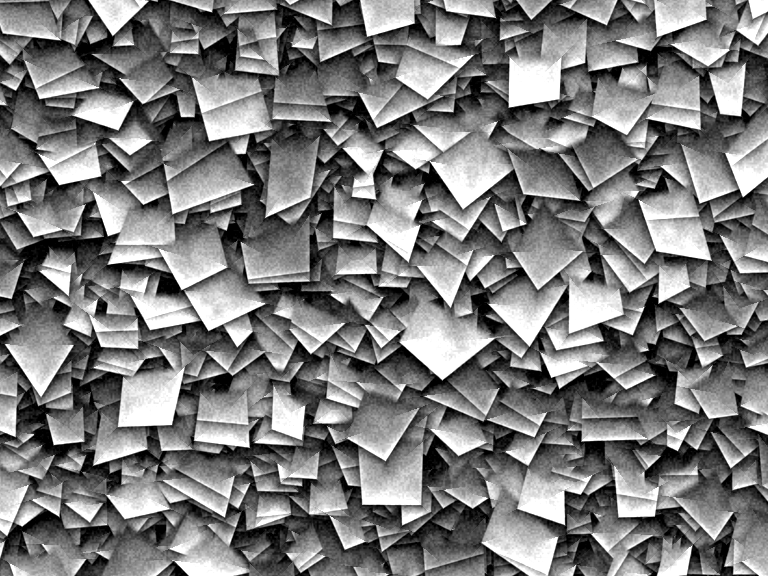
Reproduce this texture procedurally as a WebGL 2 fragment shader.

```glsl
#version 300 es
precision highp float;
// Grey crust of overlapping angular flakes under a strong edge light.
// Jittered grids of convex four-sided plates are painted layer over layer;
// each plate has a shaded face, a bright lower rim and a soft cast shadow.
uniform vec2 u_resolution;
out vec4 fragColor;

const int LAYERS = 10;
const float QUARTER_TURN = 1.5708;

vec4 hash4(vec3 p) {
    vec4 q = fract(p.xyzx * vec4(0.1031, 0.1030, 0.0973, 0.1099));
    q += dot(q, q.wzxy + 33.33);
    return fract((q.xxyz + q.yzzw) * q.zywx);
}

float valueNoise(vec2 p, float seed) {
    vec2 cell = floor(p);
    vec2 f = fract(p);
    f = f * f * (3.0 - 2.0 * f);
    float a = hash4(vec3(cell, seed)).x;
    float b = hash4(vec3(cell + vec2(1, 0), seed)).x;
    float c = hash4(vec3(cell + vec2(0, 1), seed)).x;
    float d = hash4(vec3(cell + vec2(1, 1), seed)).x;
    return mix(mix(a, b, f.x), mix(c, d, f.x), f.y);
}

vec2 direction(float angle) {
    return vec2(cos(angle), sin(angle));
}

// Normal of the nearest side in xy, signed distance in z.
vec3 plateEdge(vec2 p, float angle, float size, vec4 sides) {
    vec3 edge = vec3(0.0, 1.0, -10.0);
    for (int i = 0; i < 4; i++) {
        float tilt = (sides[i] - 0.5) * 0.65;
        vec2 normal = direction(angle + QUARTER_TURN * float(i) + tilt);
        float reach = size * mix(0.45, 1.0, fract(sides[i] * 7.3));
        float d = dot(p, normal) - reach;
        if (d > edge.z) edge = vec3(normal, d);
    }
    return edge;
}

// A ledge across a face: lit lip above the line, shade below it.
float ledge(float t, float softness) {
    float lip = 0.30 * exp(min(t, 0.0) / 0.004);
    float shade = -0.38 * exp(-max(t, 0.0) / 0.009);
    return mix(lip, shade, smoothstep(-softness, softness, t));
}

float plateFace(vec2 p, vec3 edge, float size, float tone) {
    float inside = min(edge.z, 0.0);
    float lower = smoothstep(0.35, -0.5, edge.y);
    float upper = smoothstep(-0.1, 0.7, edge.y);
    float face = tone - 0.17 * p.y / size;
    face += lower * (0.36 * exp(inside / 0.0045) + 0.10 * exp(inside / 0.02));
    return face - 0.20 * upper * exp(inside / 0.015);
}

// Paints one plate and its shadow over the grey beneath.
float paintPlate(float grey, vec2 p, float size, float tone, float angle,
                 vec4 sides, vec4 trait, float softness) {
    vec3 edge = plateEdge(p, angle, size, sides);
    if (edge.z > 0.045) return grey;

    float below = smoothstep(0.7, -0.5, edge.y);
    float shadow = mix(0.15, 0.74, below) * exp(-max(edge.z, 0.0) / 0.011);
    float face = plateFace(p, edge, size, tone);

    // About half of the plates carry a parallel step.
    vec2 stepNormal = direction(angle + 0.3 * (trait.y - 0.5));
    stepNormal *= stepNormal.y > 0.0 ? -1.0 : 1.0;
    float t = dot(p, stepNormal) - size * (trait.z - 0.4) * 0.7;
    face += step(0.5, trait.w) * ledge(t, softness);

    float blur = mix(softness, 0.008, smoothstep(0.3, 0.9, edge.y));
    float cover = smoothstep(blur, -blur, edge.z);
    return mix(grey * (1.0 - shadow), clamp(face, 0.04, 1.08), cover);
}

// One layer, painted upward so that higher plates overlap lower ones.
float paintLayer(float grey, vec2 uv, float layer, float softness) {
    float pitch = mix(0.078, 0.145, fract(layer * 0.618 + 0.35));
    vec2 shift = hash4(vec3(layer, 5.0, 9.0)).xy * 7.0 + 20.0;
    vec2 home = floor(uv / pitch + shift);
    for (int y = -1; y <= 1; y++) {
        for (int x = -1; x <= 1; x++) {
            vec2 cell = home + vec2(x, y);
            vec4 place = hash4(vec3(cell, layer + 1.0));
            vec2 centre = (cell + mix(vec2(0.2), vec2(0.8), place.xy) - shift) * pitch;
            vec2 p = uv - centre;
            if (length(p) > 1.2 * pitch) continue;
            vec4 sides = hash4(vec3(cell, layer + 31.0));
            vec4 trait = hash4(vec3(cell, layer + 67.0));
            float size = pitch * mix(0.25, 0.52, place.z);
            float tone = mix(0.40, 0.86, place.w) + 0.014 * (layer - 5.0);
            float angle = 3.0 * valueNoise(centre * 5.0 + 40.0, 3.0) + 1.1 * trait.x;
            grey = paintPlate(grey, p, size, tone, angle, sides, trait, softness);
        }
    }
    return grey;
}

void main() {
    vec2 uv = gl_FragCoord.xy / u_resolution.y;
    float softness = max(0.0018, 0.75 / u_resolution.y);
    float grey = 0.14;
    for (int i = 0; i < LAYERS; i++) grey = paintLayer(grey, uv, float(i), softness);

    // Surface mottling, broad light variation and fine grain.
    grey *= 0.90 + 0.20 * valueNoise(uv * 50.0, 11.0);
    grey *= 0.88 + 0.24 * valueNoise(uv * 6.0, 13.0);
    grey += 0.15 * (valueNoise(uv * 310.0, 17.0) - 0.5);
    grey = (grey - 0.5) * 1.15 + 0.51;
    fragColor = vec4(vec3(clamp(grey, 0.0, 1.0)), 1.0);
}
```
